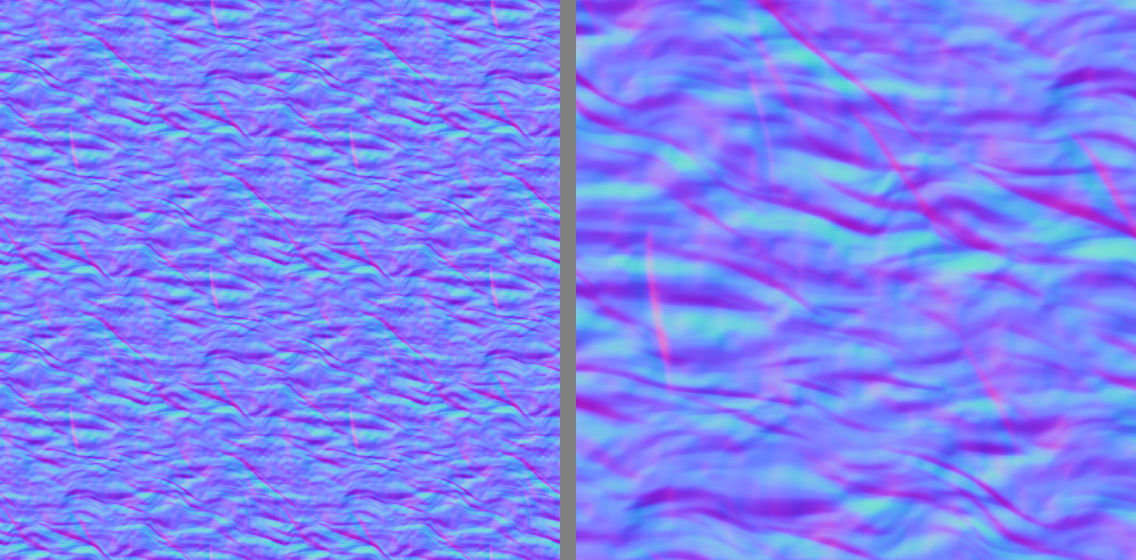
Left, the full canvas; right, a detail of the centre.
This texture map is drawn by a Shadertoy shader. Its source:

```glsl
// Tangent-space normal map of wrinkled hide: tapered, lopsided creases
// scattered in jittered cells, laid over a finely grained, stretched relief.
// All cells wrap on a half-canvas lattice whose rows step by a quarter.

const float REPEATS = 2.0;

// Three random values from a cell, without sine
vec3 hash3(vec2 cell, float seed) {
    vec3 q = fract(vec3(cell.xyx + seed * 17.3) * vec3(0.1031, 0.1030, 0.0973));
    q += dot(q, q.yxz + 33.33);
    return fract((q.xxy + q.yzz) * q.zyx);
}

// Wraps a cell on the staggered lattice; count holds even whole numbers
vec2 wrapCell(vec2 cell, vec2 count) {
    vec2 halfCount = 0.5 * count;
    float row = floor((cell.y + 0.5) / halfCount.y);
    cell -= row * halfCount;
    return vec2(mod(cell.x + 0.5, count.x) - 0.5, cell.y);
}

// Smooth value noise from -0.5 to 0.5, wrapping with the lattice
float wrapNoise(vec2 p, vec2 count, float seed) {
    vec2 g = p * REPEATS * count;
    vec2 c = floor(g);
    vec2 f = g - c;
    f = f * f * f * (f * (f * 6.0 - 15.0) + 10.0);
    float a = hash3(wrapCell(c, count), seed).x;
    float b = hash3(wrapCell(c + vec2(1, 0), count), seed).x;
    float d = hash3(wrapCell(c + vec2(0, 1), count), seed).x;
    float e = hash3(wrapCell(c + vec2(1, 1), count), seed).x;
    return mix(mix(a, b, f.x), mix(d, e, f.x), f.y) - 0.5;
}

// Facing of one ridge across its line: steep above, wide and gentle below
float ridgeFacing(float dist, float width) {
    float gentle = step(dist, 0.0);
    float x = dist / (width * mix(1.0, 2.1, gentle));
    return 2.33 * x * exp(-x * x) * mix(1.0, 0.55, gentle);
}

// Summed facing of one layer of creases; angles are in radians
vec2 creases(vec2 p, vec2 count, float reach, float angle, float spread,
             float width, float strength, float seed) {
    vec2 cellSize = 1.0 / (REPEATS * count);
    vec2 home = floor(p / cellSize);
    vec2 facing = vec2(0.0);
    for (int j = -1; j <= 1; j++) {
        for (int i = -1; i <= 1; i++) {
            vec2 cell = home + vec2(i, j);
            vec2 id = wrapCell(cell, count);
            vec3 place = hash3(id, seed);
            vec3 shape = hash3(id, seed + 5.0);
            vec2 offset = p - (cell + place.xy) * cellSize;
            float turn = angle + spread * (2.0 * place.z - 1.0);
            vec2 along = vec2(cos(turn), sin(turn));
            vec2 across = vec2(-along.y, along.x);
            float t = dot(offset, along) / (reach * mix(0.55, 1.0, shape.x));
            float taper = max(1.0 - t * t, 0.0);
            float w = width * mix(0.75, 1.2, shape.y) * (0.6 + 0.4 * taper);
            float power = strength * mix(0.3, 1.0, shape.z) * taper;
            facing += across * ridgeFacing(dot(offset, across), w) * power;
        }
    }
    return facing;
}

// Low stretched bumps with a fine grain
float relief(vec2 p) {
    return 0.0085 * wrapNoise(p, vec2(14, 32), 1.0)
         + 0.0016 * wrapNoise(p, vec2(50, 64), 2.0);
}

// Downhill direction of the relief
vec2 reliefFacing(vec2 p) {
    const float STEP = 0.0015;
    float h = relief(p);
    return vec2(h - relief(p + vec2(STEP, 0.0)),
                h - relief(p + vec2(0.0, STEP))) / STEP;
}

void mainImage(out vec4 fragColor, in vec2 fragCoord) {
    vec2 uv = fragCoord / iResolution.xy;

    // Bend the lines gently
    vec2 p = uv + 0.018 * vec2(wrapNoise(uv, vec2(8), 3.0),
                               wrapNoise(uv, vec2(10), 4.0));

    // Long folds, medium folds, small wrinkles, then steep thin scratches
    vec2 facing = reliefFacing(p);
    facing += creases(p, vec2(4, 4), 0.110, -0.38, 0.32, 0.0046, 1.35, 11.0);
    facing += creases(p, vec2(8, 10), 0.046, -0.30, 0.36, 0.0042, 0.90, 23.0);
    facing += creases(p, vec2(14, 26), 0.030, -0.14, 0.28, 0.0038, 0.42, 37.0);
    facing += creases(p, vec2(4, 4), 0.075, -1.20, 0.28, 0.0036, 0.85, 41.0);

    // Green points down the canvas
    vec3 normal = normalize(vec3(facing.x, -facing.y, 1.0));
    fragColor = vec4(0.5 + 0.5 * normal, 1.0);
}
```
